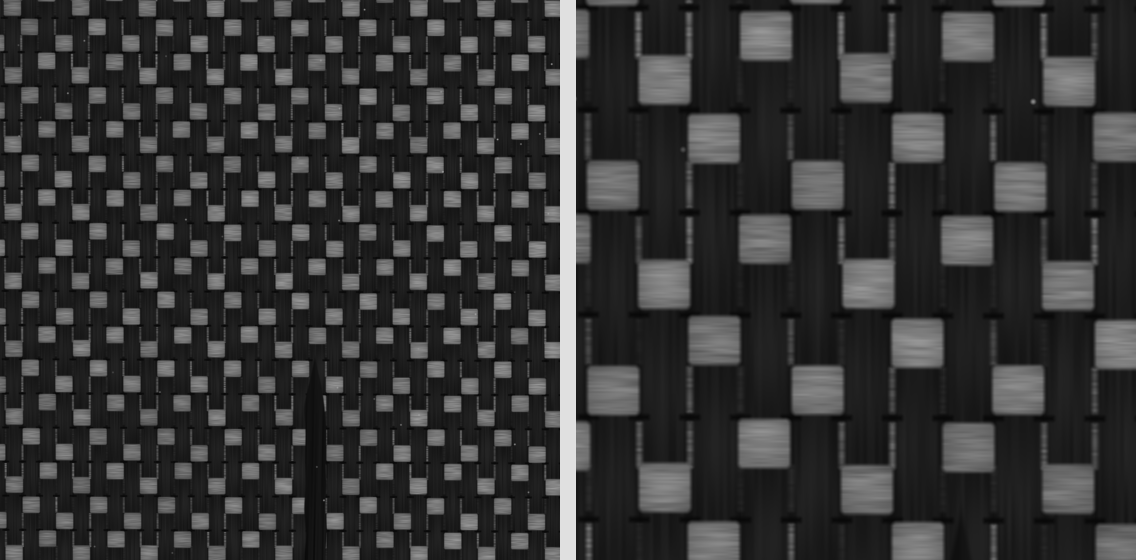
Left: the whole. Right: its middle third, enlarged.
This texture is drawn by a Shadertoy shader. Its source:

```glsl
// Dark satin-weave cloth: black vertical warp bands crossed by grey weft squares
// on a four-column broken satin order, with lit slivers in the gaps between bands.
// Hash noise adds fibres, uneven tone and dust; a dark tear opens at the bottom.

const float COLUMNS = 33.12;      // warp bands across the canvas
const float REPEATS = 8.205;      // weave repeats down the canvas
const float ROW_SCALE = 4.036;    // height of a repeat in band widths
const vec4 WEFT_ROW = vec4(0.0, 0.285, 0.79, 0.52);  // square height per band

// Brightness of weft slivers: one line per gap, one entry per weft row
const mat4 SLIVER = mat4(0.0, 0.25, 1.0, 0.0,
                         0.0, 0.0, 1.0, 0.9,
                         0.2, 0.0, 0.0, 0.25,
                         0.25, 0.95, 0.0, 0.0);

const vec3 WARP = vec3(0.098);
const vec3 GAP = vec3(0.06);
const vec3 WEFT = vec3(0.47);
const vec3 SLIVER_LIGHT = vec3(0.42);
const vec3 TEAR = vec3(0.065);
const vec3 DUST = vec3(0.68);

float hash(vec2 p) {
    vec3 q = fract(vec3(p.xyx) * 0.1031);
    q += dot(q, q.yzx + 33.33);
    return fract((q.x + q.y) * q.z);
}

float noise(vec2 p) {
    vec2 i = floor(p), f = fract(p);
    f = f * f * (3.0 - 2.0 * f);
    return mix(mix(hash(i), hash(i + vec2(1, 0)), f.x),
               mix(hash(i + vec2(0, 1)), hash(i + vec2(1, 1)), f.x), f.y);
}

float roundBox(vec2 p, vec2 size, float radius) {
    vec2 q = abs(p) - size + radius;
    return length(max(q, 0.0)) + min(max(q.x, q.y), 0.0) - radius;
}

// Soft coverage of a shape from its signed distance
float cover(float d, float soft) {
    return 1.0 - smoothstep(-soft, soft, d);
}

// Signed distance along y to the nearest repeat of a row
float rowOffset(float y, float row) {
    return (fract(y - row + 0.5) - 0.5) * ROW_SCALE;
}

vec3 warpBands(vec2 w) {
    float across = fract(w.x) - 0.5;
    float band = floor(w.x);
    int k = int(mod(band, 4.0));
    float along = rowOffset(w.y, WEFT_ROW[k]);
    float sheen = smoothstep(0.5, 2.0, abs(along));
    float streak = noise(vec2(w.x * 13.0, w.y * 2.5 + band * 7.0));
    vec3 color = WARP * (0.75 + 0.25 * sheen + 0.38 * streak);
    return color * (1.08 - 0.9 * across * across);
}

// Gaps between bands: shadow, lit weft slivers and black ticks between row pairs
vec3 addGaps(vec3 color, vec2 w, float soft) {
    float gap = floor(w.x + 0.5);
    float dx = w.x - gap;
    int g = int(mod(gap, 4.0));
    color = mix(color, GAP, 0.6 * cover(abs(dx) - 0.07, soft));
    for (int m = 0; m < 4; m++) {
        float dy = rowOffset(w.y, WEFT_ROW[m]);
        float id = floor(w.y - WEFT_ROW[m] + 0.5);
        float wear = 0.55 + 0.45 * hash(vec2(gap + 50.0, id * 4.0 + float(m) + 9.0));
        float fibre = 0.75 + 0.4 * noise(vec2(gap, w.y * 70.0));
        float sliver = cover(roundBox(vec2(dx, dy), vec2(0.06, 0.46), 0.04), soft);
        color = mix(color, SLIVER_LIGHT * fibre, sliver * wear * SLIVER[g][m]);
    }
    float tickY = (fract(w.y * 2.0 - 0.31 + 0.5) - 0.5) * 0.5 * ROW_SCALE;
    float tick = cover(roundBox(vec2(dx, tickY), vec2(0.2, 0.05), 0.03), soft);
    return mix(color, vec3(0.025), 0.85 * tick);
}

// Weft squares, with neighbours checked because each overhangs its band
vec3 addWeft(vec3 color, vec2 w, float soft, float light) {
    for (int j = -1; j <= 1; j++) {
        float band = floor(w.x) + float(j);
        float row = WEFT_ROW[int(mod(band, 4.0))];
        vec2 id = vec2(band + 20.0, floor(w.y - row + 0.5) + 20.0);
        vec2 d = vec2(w.x - band - 0.5, rowOffset(w.y, row));
        d += 0.07 * (vec2(hash(id), hash(id + 61.0)) - 0.5);
        float fibres = noise(vec2(w.x * 1.6 + id.y * 5.0, w.y * 48.0))
                     + 0.6 * noise(vec2(w.x * 2.5, w.y * 105.0));
        float bulge = 1.04 - 0.5 * d.x * d.x - 0.75 * d.y * d.y;
        float tone = 0.92 + 0.16 * hash(id + 17.0) + 0.22 * (fibres - 0.8);
        float square = cover(roundBox(d, vec2(0.515, 0.485), 0.1), soft);
        color = mix(color, WEFT * bulge * tone * light, square);
    }
    return color;
}

vec3 addTear(vec3 color, vec2 p, float pixel) {
    float wobble = 0.004 * (noise(vec2(p.y * 22.0, 3.0)) - 0.5);
    float width = 0.0185 * smoothstep(0.62, 0.74, p.y);
    float tear = cover(abs(p.x - 0.563 + wobble) - width, max(0.002, pixel));
    float threads = noise(vec2(p.x * 330.0 + p.y * 6.0, p.y * 5.0));
    return mix(color, TEAR * (0.6 + 0.8 * threads), tear * smoothstep(0.62, 0.65, p.y));
}

vec3 addDust(vec3 color, vec2 p, float pixel) {
    vec2 cell = floor(p * 22.0);
    vec2 spot = (cell + 0.2 + 0.6 * vec2(hash(cell + 3.0), hash(cell + 41.0))) / 22.0;
    float present = step(0.92, hash(cell + 83.0));
    float speck = cover(length(p - spot) - 0.0013, max(0.0012, pixel));
    return mix(color, DUST, speck * present * (0.3 + 0.6 * hash(cell + 7.0)));
}

void mainImage(out vec4 fragColor, in vec2 fragCoord) {
    vec2 p = fragCoord / iResolution.xy;
    p.y = 1.0 - p.y;
    float pixel = 1.0 / min(iResolution.x, iResolution.y);
    float soft = max(0.06, 0.8 * COLUMNS * pixel);

    // Weave space: bands along x, repeats down y, with a slight skew
    vec2 w = p * vec2(COLUMNS, REPEATS) - vec2(0.246, 0.107);
    w -= vec2(0.11 * p.y * (1.0 - p.x), 0.028 * p.x);
    float light = 0.95 + 0.08 * p.x + 0.08 * (noise(p * 4.0) - 0.5);

    vec3 color = addGaps(warpBands(w), w, soft);
    color = addWeft(color, w, soft, light);
    color = addTear(color, p, pixel);
    color = addDust(color, p, pixel);
    fragColor = vec4(color, 1.0);
}
```
